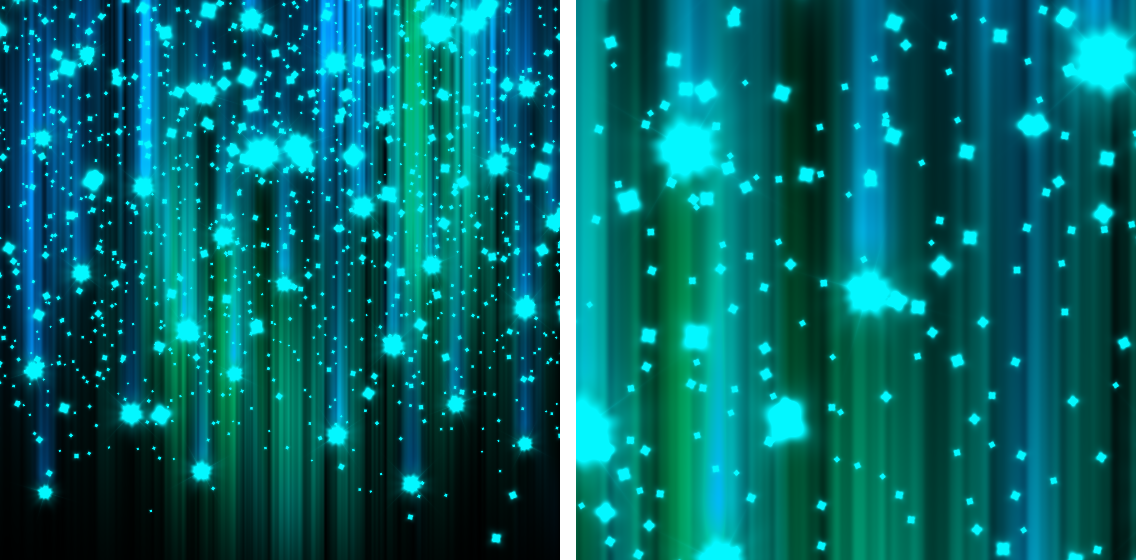
Left: the whole. Right: its middle third, enlarged.
This background is drawn by a three.js fragment shader. Its source:

```glsl
// Glowing cyan sparks raining down in front of streaked green and blue light curtains.
#define STAR_COUNT 30
#define STAR_RADIUS 0.017
#define BEAM_STRENGTH 0.72
#define STREAK_CONTRAST 1.5
#define CURTAIN_GAIN 1.2
#define CYAN vec3(0.01, 0.97, 1.0)
#define BLUE vec3(0.01, 0.47, 0.88)
#define GREEN vec3(0.0, 0.34, 0.06)
#define TEAL vec3(0.0, 0.36, 0.31)

varying vec2 vUv;

vec2 hash2(vec2 p) {
  vec3 q = fract(p.xyx * vec3(0.1031, 0.1030, 0.0973));
  q += dot(q, q.yzx + 33.33);
  return fract((q.xx + q.yz) * q.zy);
}

float noise(vec2 p) {
  vec2 i = floor(p), f = fract(p);
  f = f * f * (3.0 - 2.0 * f);
  vec2 e = vec2(0.0, 1.0);
  float low = mix(hash2(i).x, hash2(i + e.yx).x, f.x);
  float high = mix(hash2(i + e.xy).x, hash2(i + e.yy).x, f.x);
  return mix(low, high, f.y);
}

// Soft elliptical patch of light
float patchLight(vec2 p, vec2 center, vec2 size) {
  vec2 d = (p - center) / size;
  return exp(-dot(d, d));
}

// Vertical streaks, nearly constant along y
float streaks(vec2 p) {
  float wide = noise(vec2(p.x * 38.0, p.y * 1.3 + 4.0));
  float fine = noise(vec2(p.x * 125.0 + 7.0, p.y * 0.9));
  float hair = noise(vec2(p.x * 260.0 + 31.0, p.y * 0.7));
  float s = 0.5 * wide + 0.33 * fine + 0.17 * hair;
  return max(0.0, 0.75 + STREAK_CONTRAST * (s - 0.5) * 1.4);
}

vec3 curtain(vec2 p, float streak) {
  float green = patchLight(p, vec2(0.75, 0.85), vec2(0.10, 0.38))
              + 0.75 * patchLight(p, vec2(0.39, 0.42), vec2(0.10, 0.24));
  float teal = 0.8 * patchLight(p, vec2(0.53, 0.24), vec2(0.17, 0.26))
             + 0.85 * patchLight(p, vec2(0.80, 0.55), vec2(0.17, 0.30))
             + 0.6 * patchLight(p, vec2(0.28, 0.55), vec2(0.14, 0.35));
  float blue = 0.5 * patchLight(p, vec2(0.07, 0.72), vec2(0.11, 0.30))
             + 0.85 * patchLight(p, vec2(0.62, 0.95), vec2(0.08, 0.32))
             + 0.65 * patchLight(p, vec2(0.87, 0.95), vec2(0.08, 0.25))
             + 0.5 * patchLight(p, vec2(0.23, 0.95), vec2(0.08, 0.28));
  float column = smoothstep(0.68, 0.95, noise(vec2(p.x * 27.0, p.y * 1.8 + 2.0)));
  float rise = smoothstep(-0.1, 0.4, p.y);
  vec3 light = GREEN * green + TEAL * (teal + 0.1 * rise) + BLUE * (blue + 0.25 * column * rise);
  return light * streak * CURTAIN_GAIN;
}

// Scattered sparks, one candidate per cell; low and high set where they thin out
float sparks(vec2 p, float cells, float radius, float low, float high, float share) {
  vec2 cell = floor(p * cells);
  float light = 0.0;
  for (int j = -1; j <= 1; j++) {
    for (int i = -1; i <= 1; i++) {
      vec2 id = cell + vec2(float(i), float(j));
      vec2 pick = hash2(id + cells * 3.0 + 91.0);
      vec2 center = (id + hash2(id + cells + 17.0)) / cells;
      float chance = share * (0.04 + 0.96 * smoothstep(low, high, center.y));
      vec2 d = p - center;
      float angle = atan(d.y, d.x + 1e-6);
      float r = radius * mix(0.65, 1.3, pick.y) * (1.0 + 0.13 * cos(4.0 * angle + 6.28 * pick.y));
      float q = dot(d, d) / (r * r);
      light += step(pick.x, chance) * (1.25 * exp(-q * q * 0.8) + 0.35 * exp(-q * 0.4));
    }
  }
  return light;
}

// Burst with a ragged edge, a halo and thin crossed rays
float burst(vec2 d, float r, float turn) {
  float angle = atan(d.y, d.x + 1e-6);
  float ragged = 1.0 + 0.07 * cos(5.0 * angle + turn * 9.0) + 0.05 * cos(11.0 * angle + turn * 5.0);
  float dist = length(d) / (r * ragged);
  vec2 axis = vec2(cos(turn), sin(turn));
  vec2 q = abs(vec2(dot(d, axis), dot(d, vec2(-axis.y, axis.x))));
  float rays = exp(-q.y / 0.0012 - q.x / r) + exp(-q.x / 0.0012 - q.y / r);
  return smoothstep(1.25, 0.45, dist) + 0.45 * exp(-dist * dist * 0.5) + 0.45 * rays;
}

void main() {
  vec2 p = vUv;
  float streak = streaks(p);
  vec3 color = curtain(p, streak);
  float light = 0.0;

  // Large bursts, each trailing a beam upward
  for (int i = 0; i < STAR_COUNT; i++) {
    float n = float(i);
    vec2 h = hash2(vec2(n * 3.0 + 5.0, n + 41.0));
    vec2 center = vec2(fract(n * 0.618 + 0.08 + 0.08 * h.x), 0.09 + 0.93 * (n + h.y) / float(STAR_COUNT));
    float huge = step(5.5, mod(n, 7.0)) * smoothstep(0.5, 0.65, center.y);
    float r = STAR_RADIUS * mix(0.75, 1.3, h.x) * (1.0 + 1.0 * huge);
    vec2 d = p - center;
    light += burst(d, r, 0.3 + h.y);
    light += huge * burst(d - vec2(0.065, 0.012), r * 0.8, h.x);
    float width = 0.011 + 0.35 * r;
    float beam = exp(-d.x * d.x / (width * width)) * smoothstep(-0.01, 0.04, d.y) * exp(-max(d.y, 0.0) * 3.8);
    color += BLUE * beam * BEAM_STRENGTH * (0.55 + 0.45 * streak);
  }

  // Sparks from dust to small stars
  light += sparks(p, 47.0, 0.0021, 0.08, 0.38, 0.46);
  light += sparks(p + 0.37, 29.0, 0.0040, 0.45, 0.95, 0.48);
  light += sparks(p, 15.0, 0.0075, 0.15, 0.85, 0.55);
  light += sparks(p, 9.0, 0.0125, 0.25, 1.0, 0.55);

  color = mix(min(color, vec3(0.02, 0.72, 0.98)), CYAN, clamp(light, 0.0, 1.0));
  gl_FragColor = vec4(color, 1.0);
}
```
